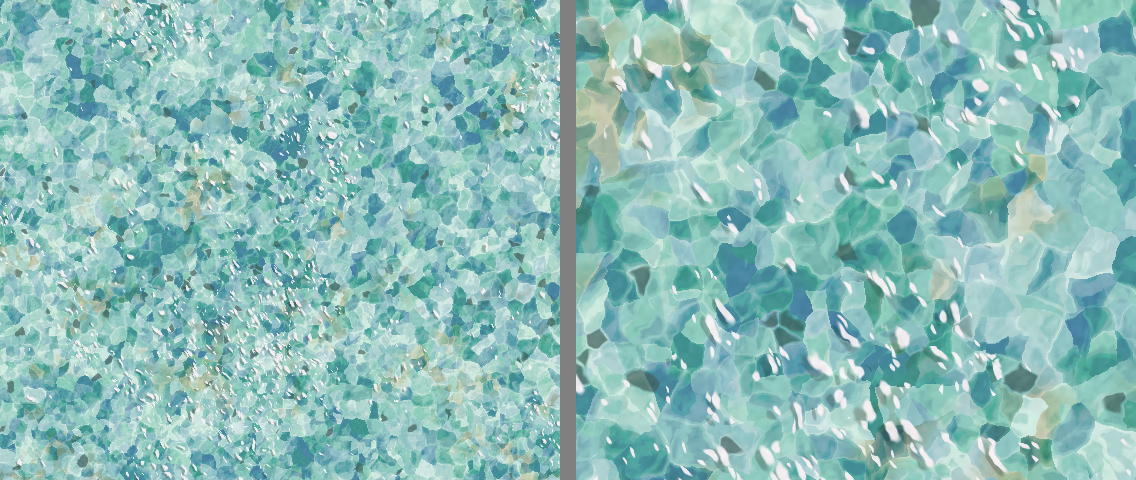
Left, the full canvas; right, a detail of the centre.
Reproduce this texture procedurally as a Shadertoy shader.

```glsl
float hash(vec2 cell, float seed) {
    uvec2 n = uvec2(ivec2(floor(cell)) + 4096);
    uint h = n.x * 1597334677u ^ n.y * 3812015801u ^ uint(seed + 1.0) * 2798796415u;
    h = (h ^ (h >> 15)) * 2246822519u;
    h = (h ^ (h >> 13)) * 3266489917u;
    return float((h ^ (h >> 16)) >> 8) / 16777216.0;
}

float noise(vec2 p, float seed) {
    vec2 i = floor(p), f = fract(p);
    f = f * f * (3.0 - 2.0 * f);
    float low = mix(hash(i, seed), hash(i + vec2(1, 0), seed), f.x);
    float high = mix(hash(i + vec2(0, 1), seed), hash(i + vec2(1, 1), seed), f.x);
    return mix(low, high, f.y);
}

float fbm(vec2 p, float seed) {
    float sum = 0.0, weight = 0.53;
    for (int i = 0; i < 4; i++) {
        sum += weight * noise(p, seed + float(i));
        p = mat2(1.6, 1.2, -1.2, 1.6) * p;
        weight *= 0.5;
    }
    return sum;
}

// Cellular grains: x = gap to the rim, y = distance to centre, zw = owner cell
vec4 grains(vec2 p, float seed) {
    vec2 base = floor(p), owner = base;
    float nearest = 9.0, second = 9.0;
    for (int y = -1; y <= 1; y++)
    for (int x = -1; x <= 1; x++) {
        vec2 cell = base + vec2(x, y);
        vec2 centre = cell + vec2(hash(cell, seed), hash(cell, seed + 1.0));
        float d = length(p - centre);
        if (d < nearest) {
            second = nearest;
            nearest = d;
            owner = cell;
        } else {
            second = min(second, d);
        }
    }
    return vec4(second - nearest, nearest, owner);
}

// Tone 0..1 runs from deep teal to pale mint
vec3 waterRamp(float tone) {
    vec3 c = vec3(0.27, 0.55, 0.60);
    c = mix(c, vec3(0.32, 0.65, 0.64), smoothstep(0.04, 0.14, tone));
    c = mix(c, vec3(0.47, 0.69, 0.70), smoothstep(0.17, 0.27, tone));
    c = mix(c, vec3(0.56, 0.78, 0.76), smoothstep(0.32, 0.46, tone));
    c = mix(c, vec3(0.68, 0.83, 0.81), smoothstep(0.56, 0.72, tone));
    return mix(c, vec3(0.81, 0.91, 0.88), smoothstep(0.82, 1.0, tone));
}

// Small bright reflections, gathered where the patch mask is high
float glints(vec2 p, float density, float patchMask, float seed) {
    vec4 g = grains(p * density, seed);
    float chosen = step(1.0 - 0.36 * patchMask, hash(g.zw, seed + 2.0));
    float radius = mix(0.2, 0.5, hash(g.zw, seed + 3.0));
    float rim = smoothstep(0.0, 0.15, g.x);
    return chosen * rim * (1.0 - smoothstep(radius * 0.55, radius, g.y));
}

void mainImage(out vec4 fragColor, in vec2 fragCoord) {
    vec2 p = fragCoord / iResolution.y;
    vec2 bend = vec2(fbm(p * 34.0, 10.0), fbm(p * 34.0, 20.0)) - 0.5;
    vec2 q = p + bend * 0.022;

    // Two sizes of grain, the small ones breaking up the large
    vec4 large = grains(q * vec2(35.0, 32.0), 30.0);
    vec4 small = grains(q * vec2(66.0, 60.0), 40.0);
    float largeTone = hash(large.zw, 32.0);
    float smallTone = hash(small.zw, 42.0);
    float broken = smoothstep(0.45, 0.6, noise(p * 16.0, 50.0));
    float grainTone = mix(mix(largeTone, smallTone, 0.22), smallTone, broken * 0.7);

    // Drifts of light, pale rims and fine ripples
    float drift = fbm(p * 7.0, 60.0) - 0.5;
    float rimFade = smoothstep(0.25, 0.7, noise(p * 28.0, 70.0));
    float rim = (1.0 - smoothstep(0.02, 0.22, large.x)) * rimFade
              + 0.5 * (1.0 - smoothstep(0.02, 0.25, small.x)) * broken;
    vec2 slant = mat2(0.85, 0.5, -0.5, 0.85) * q;
    float ripple = fbm(slant * vec2(105.0, 60.0), 80.0) - 0.5;
    float tone = 0.5 + 1.1 * (grainTone - 0.5) + 0.65 * drift
               + 0.26 * rim + 0.55 * ripple - 0.04;
    vec3 color = waterRamp(tone);

    // Blue and green variation, strongest in the deep grains
    float hue = mix(hash(large.zw, 33.0), hash(small.zw, 43.0), broken) - 0.5;
    color += hue * vec3(0.03, -0.07, 0.08) * (1.1 - 0.8 * clamp(tone, 0.0, 1.0));

    // Sandy stains and rare dark pits
    float stain = smoothstep(0.56, 0.78, fbm(p * 13.0, 90.0));
    stain *= smoothstep(0.35, 0.65, hash(small.zw, 44.0));
    color = mix(color, color * vec3(0.95, 0.87, 0.77), stain);
    float pit = step(0.982, hash(small.zw, 45.0)) * smoothstep(0.05, 0.3, small.x);
    color = mix(color, vec3(0.25, 0.36, 0.34), pit * 0.65);

    // Sparkle clusters with a thin shadow beside them
    float patchMask = smoothstep(0.5, 0.78, fbm(p * vec2(6.0, 4.0), 100.0)) + 0.025;
    vec2 sparkleSpace = mat2(1.0, 0.3, 0.35, 0.65) * q;
    float sparkle = max(glints(sparkleSpace, 85.0, patchMask, 110.0),
                        glints(sparkleSpace, 135.0, patchMask, 120.0));
    float shade = glints(sparkleSpace + vec2(0.005, 0.003), 85.0, patchMask, 110.0);
    color *= 1.0 - 0.2 * shade;
    color = mix(color, vec3(0.98, 0.95, 0.96), sparkle * 0.92);

    color += (noise(p * 260.0, 130.0) - 0.5) * 0.045;
    fragColor = vec4(clamp(color, 0.0, 1.0), 1.0);
}
```
